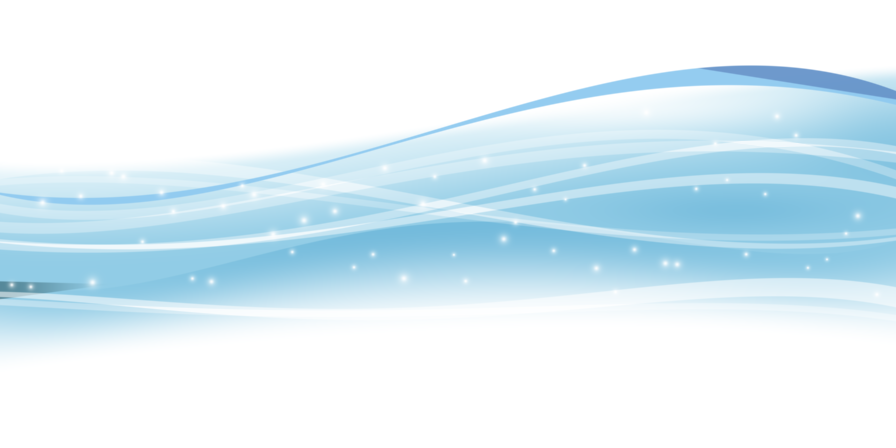
Reproduce this background procedurally as a Shadertoy shader.

```glsl
// Pale blue translucent waves sweeping across white, dotted with soft sparkles.
// Each wave edge is a quartic through five evenly spaced heights; ribbons fill
// the space between edges, and a quasi-random loop scatters the sparkles.
#define PALE vec3(0.86, 0.94, 0.97)
#define SKY vec3(0.57, 0.80, 0.90)
#define DEEP vec3(0.45, 0.73, 0.86)
#define BAND vec3(0.56, 0.79, 0.94)
#define NAVY vec3(0.40, 0.58, 0.79)
#define SLATE vec3(0.28, 0.47, 0.53)
#define SPARKLES 54
#define SPARKLE_SIZE 0.015

// Height at x of the quartic through a, b.x, b.y, b.z, b.w at quarter steps.
float curve(float x, float a, vec4 b) {
    float s = 4.0 * x;
    float s1 = s - 1.0, s2 = s - 2.0, s3 = s - 3.0, s4 = s - 4.0;
    return a * s1 * s2 * s3 * s4 / 24.0
         - b.x * s * s2 * s3 * s4 / 6.0
         + b.y * s * s1 * s3 * s4 / 4.0
         - b.z * s * s1 * s2 * s4 / 6.0
         + b.w * s * s1 * s2 * s3 / 24.0;
}

// Smooth coverage of everything below an edge.
float below(float y, float edge) {
    float soft = 1.0 / iResolution.y;
    return 1.0 - smoothstep(edge - soft, edge + soft, y);
}

float ribbon(float y, float top, float width) {
    return below(y, top) * (1.0 - below(y, top - width));
}

float blob(vec2 p, vec2 center, vec2 radius) {
    vec2 d = (p - center) / radius;
    return exp(-dot(d, d));
}

float hash(float n) {
    return fract(sin(n * 12.9898) * 43758.55);
}

void mainImage(out vec4 fragColor, in vec2 fragCoord) {
    vec2 p = fragCoord / iResolution.xy;
    float x = p.x, y = p.y;
    float aspect = iResolution.x / iResolution.y;

    // Main edges
    float crest = curve(x, 0.643, vec4(0.661, 0.729, 0.805, 0.857));
    float fold = curve(x, 0.367, vec4(0.411, 0.503, 0.464, 0.461));
    float fadeEnd = curve(x, 0.161, vec4(0.224, 0.255, 0.260, 0.219));
    float bandTop = curve(x, 0.570, vec4(0.589, 0.719, 0.841, 0.797));
    float bandLow = curve(x, 0.565, vec4(0.578, 0.711, 0.805, 0.766));

    // Upper body, growing bluer with depth
    float depth = crest - y;
    vec3 body = mix(PALE, SKY, smoothstep(0.0, 0.24, depth));
    body = mix(body, DEEP, 0.75 * blob(p, vec2(0.82, 0.53), vec2(0.14, 0.05)));
    body = mix(body, DEEP, 0.5 * blob(p, vec2(1.0, 0.68), vec2(0.1, 0.14)));
    vec3 color = mix(vec3(1.0), body, smoothstep(0.0, 0.04, depth));

    // Lower body, fading from deep blue to white
    float fade = smoothstep(0.0, 1.0, (fold - y) / (fold - fadeEnd));
    vec3 lower = mix(mix(SKY, DEEP, blob(p, vec2(0.5, 0.47), vec2(0.35, 0.2))),
                     vec3(1.0), fade);
    color = mix(color, lower, below(y, fold));

    // Dark wedge at the left
    float wedge = ribbon(y, 0.372 - 0.05 * x, max(0.0, 0.04 - 0.32 * x));
    color = mix(color, SLATE, 0.8 * wedge * (1.0 - smoothstep(0.0, 0.13, x)));

    // White haze under the main band
    float haze = 0.75 * blob(p, vec2(0.66, 0.765), vec2(0.2, 0.055));
    color = mix(color, vec3(1.0), haze * below(y, bandLow));

    // Translucent ribbons
    float sheen = 0.0;
    sheen += 0.40 * ribbon(y, curve(x, 0.461, vec4(0.470, 0.557, 0.664, 0.674)), 0.018);
    sheen += 0.32 * ribbon(y, curve(x, 0.505, vec4(0.544, 0.635, 0.685, 0.661)), 0.024);
    sheen += 0.30 * ribbon(y, curve(x, 0.545, vec4(0.559, 0.660, 0.710, 0.620)), 0.020);
    sheen += 0.38 * ribbon(y, curve(x, 0.635, vec4(0.635, 0.552, 0.471, 0.471)),
                           mix(0.035, 0.008, x));
    sheen += 0.25 * ribbon(y, curve(x, 0.600, vec4(0.590, 0.530, 0.482, 0.490)), 0.014);
    sheen += 0.45 * ribbon(y, curve(x, 0.466, vec4(0.464, 0.531, 0.604, 0.583)),
                           mix(0.008, 0.026, x));
    sheen += 0.55 * ribbon(y, curve(x, 0.349, vec4(0.318, 0.318, 0.365, 0.359)),
                           mix(0.012, 0.045, x));
    sheen += 0.35 * ribbon(y, curve(x, 0.333, vec4(0.310, 0.310, 0.323, 0.297)), 0.014);
    color = mix(color, vec3(1.0), min(sheen, 0.85));

    // Main band with its darker turned side
    float turned = 1.0 - below(y, 0.849 - 0.315 * (x - 0.775));
    vec3 bandColor = mix(BAND, NAVY, turned * smoothstep(0.76, 0.79, x));
    float band = below(y, bandTop) * (1.0 - below(y, bandLow));
    color = mix(color, bandColor, 0.95 * band);

    // Scattered sparkles with a soft glow and a bright core
    float light = 0.0;
    for (int i = 0; i < SPARKLES; i++) {
        float n = float(i) + 1.0;
        float sx = fract(n * 0.618034);
        float top = mix(0.62, 0.77, smoothstep(0.1, 0.75, sx));
        vec2 center = vec2(sx, mix(0.34, top, hash(n)));
        float size = SPARKLE_SIZE * mix(0.4, 1.1, hash(n + 71.0));
        vec2 d = (p - center) * vec2(aspect, 1.0) / size;
        float r2 = dot(d, d);
        light += 0.5 * exp(-1.4 * r2) + 0.5 * exp(-7.0 * r2);
    }
    color = mix(color, vec3(1.0), min(0.9 * light, 1.0));

    fragColor = vec4(color, 1.0);
}
```
